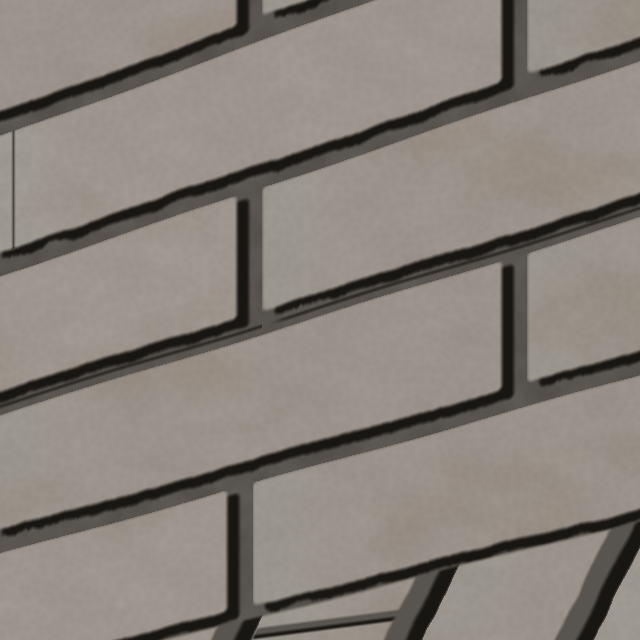
Reproduce this texture procedurally as a Shadertoy shader.

```glsl
const vec3 CLAY = vec3(0.61, 0.58, 0.55);
const vec3 MORTAR = vec3(0.345, 0.328, 0.308);
const vec3 SHADOW = vec3(0.095, 0.085, 0.075);

float hash(vec2 p) {
    return fract(sin(dot(p, vec2(127.1, 311.7))) * 43758.5);
}

// Layered sines, each octave rotated and bent by the one before
float waves(vec2 p) {
    float sum = 0.0, amp = 0.5;
    for (int i = 0; i < 5; i++) {
        sum += amp * sin(p.x + 1.3 * sin(p.y)) * cos(p.y * 0.8 + sum);
        p = mat2(1.4, 1.1, -1.1, 1.4) * p + 2.7;
        amp *= 0.6;
    }
    return sum;
}

// Cellular noise: distance to the nearest scattered point
float cells(vec2 p) {
    float nearest = 1.0;
    for (int k = 0; k < 9; k++) {
        vec2 c = floor(p) + vec2(k % 3, k / 3) - 1.0;
        nearest = min(nearest, length(c + vec2(hash(c), hash(c + 7.3)) - p));
    }
    return nearest;
}

// Soft coverage of a rounded box between two corners
float slab(vec2 p, vec2 lo, vec2 hi) {
    vec2 q = abs(p - 0.5 * (lo + hi)) - 0.5 * (hi - lo) + 0.008;
    float d = length(max(q, 0.0)) + min(max(q.x, q.y), 0.0) - 0.008;
    return smoothstep(0.0045, -0.0045, d);
}

float stroke(float d, float halfWidth) {
    return smoothstep(halfWidth + 0.003, halfWidth - 0.003, abs(d));
}

vec3 clayFace(vec2 p, vec2 id, float along) {
    vec3 c = CLAY + 0.018 * (hash(id) - 0.5);
    c += vec3(0.0, 0.012, 0.012) * smoothstep(0.25, 0.0, along);
    c -= vec3(0.012, 0.022, 0.03) * smoothstep(0.1, 0.7, waves(p * vec2(7.0, 11.0) + id));
    c += 0.014 * waves(p * vec2(26.0, 38.0));
    return c + 0.022 * (cells(p * 75.0) - 0.45);
}

// Running courses in perspective; course counts downward
vec3 courses(vec2 p, float v, float h) {
    float row = floor(v);
    float start = mix(0.824, 0.41, mod(row, 2.0)) - 0.015 * step(2.5, row);
    float column = floor((p.x - start) / 0.84);
    vec2 id = vec2(column, row);
    vec2 q = vec2(p.x - start - column * 0.84, fract(v) * h);

    // Chipped edges, with a thinner shadow at the left end of each brick
    float chip = 0.0022 * waves(vec2(p.x * 60.0, row * 5.0));
    float ragged = 0.004 * smoothstep(0.22, 0.02, q.x) * (1.0 + 1.5 * waves(vec2(p.x * 90.0, row)));
    vec2 size = vec2(0.80, h - 0.037 + chip);
    vec2 drop = vec2(0.019, 0.017 - ragged + chip);

    vec3 c = MORTAR + 0.03 * waves(p * 45.0);
    c = mix(c, SHADOW, slab(q, vec2(0.019, 0.01), size + drop));

    // Second groove in the middle bed joint
    float groove = stroke(q.y - h + 0.0135, 0.0025) * step(0.5, row) * step(row, 1.5);
    c = mix(c, SHADOW, 0.7 * groove * smoothstep(0.01, 0.04, q.x));
    c = mix(c, clayFace(p, id, q.x), slab(q, vec2(0.0), size));

    // Hairline crack in one course
    float crack = stroke(p.x - 0.021, 0.0015) * step(abs(row), 0.1);
    return mix(c, SHADOW, 0.75 * crack * step(q.y, size.y));
}

// Slanted bricks under the last bed joint
vec3 slantedBricks(vec2 p) {
    float u = p.x + 0.5 * p.y - 1.16 + 0.003 * waves(p * 30.0);
    float column = floor(u / 0.268);
    float x = u - column * 0.268;
    vec3 c = clayFace(p, vec2(column, 9.0), x);

    // Cross joint in one brick
    float cross = p.y - 0.995 + 0.13 * (p.x - 0.40);
    float one = step(abs(column + 1.0), 0.1);
    c = mix(c, MORTAR, one * stroke(cross + 0.006, 0.007));
    c = mix(c, SHADOW, one * stroke(cross, 0.003));

    c = mix(c, MORTAR, smoothstep(0.203, 0.211, x));
    c = mix(c, SHADOW, smoothstep(0.236, 0.246, x));
    return mix(c, CLAY, smoothstep(0.264, 0.272, x) + 0.5 * smoothstep(0.004, 0.0, x));
}

void mainImage(out vec4 fragColor, in vec2 fragCoord) {
    vec2 p = fragCoord / iResolution.xy;
    p.y = 1.0 - p.y;

    // Bed joints fan out to the right
    float h = 0.2175 + 0.0285 * p.x;
    float bend = 0.0015 * sin(p.x * 17.0 + p.y * 9.0);
    float v = (p.y - 0.213 + 0.365 * p.x + bend) / h;

    float below = smoothstep(-0.004, 0.004, (v - 3.925) * h);
    vec3 c = mix(courses(p, v, h), slantedBricks(p), below);
    fragColor = vec4(c, 1.0);
}
```
